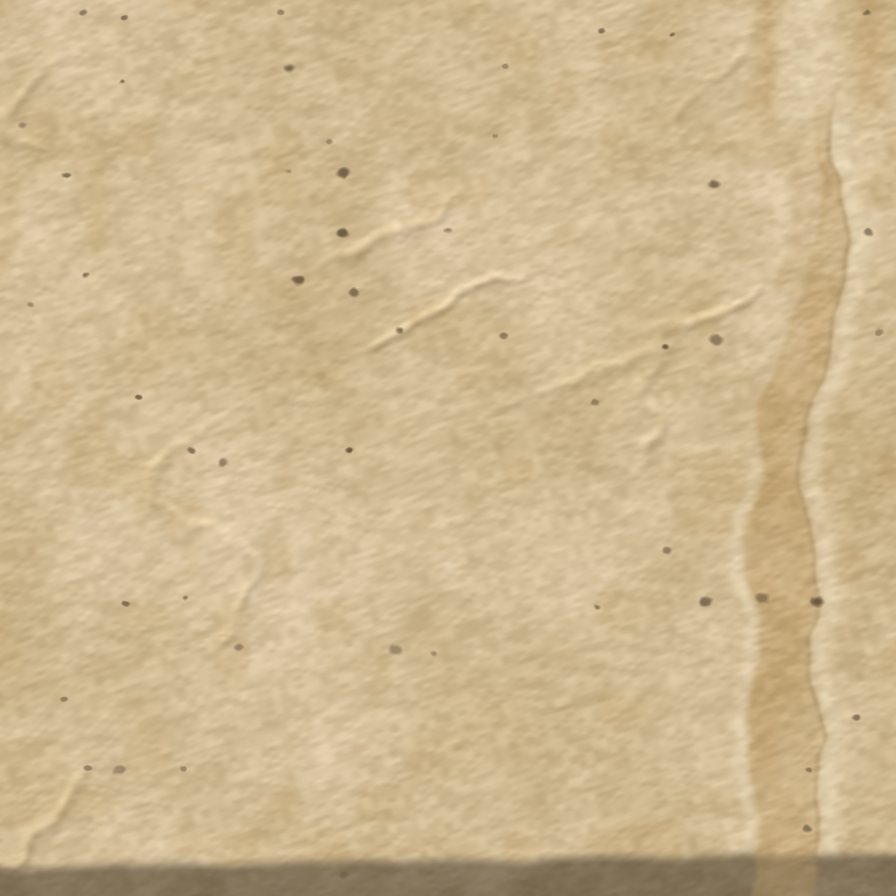
Give the GLSL for this texture, as a WebGL 1 fragment shader.

```glsl
precision highp float;
// Aged, mottled paper with fine fibres, a torn vertical crease and a shaded lower edge.
uniform vec2 u_resolution;

const vec3 CREAM = vec3(0.850, 0.772, 0.632);
const vec3 TAN = vec3(0.785, 0.692, 0.525);
const vec3 OCHRE = vec3(0.755, 0.635, 0.440);
const vec3 RIDGE_LIGHT = vec3(0.890, 0.825, 0.695);
const vec3 SHADE = vec3(0.505, 0.445, 0.345);
const vec3 SPECK = vec3(0.400, 0.330, 0.240);
const float FIBRE_TILT = 0.30;
const float FIBRE_CONTRAST = 0.115;
const float MOTTLE_CONTRAST = 1.7;
const float WRINKLE_RELIEF = 0.10;
const float SPECK_CELLS = 17.0;
const float SPECK_SHARE = 0.16;

float hash(vec2 p) {
  vec3 q = fract(vec3(p.xyx) * 0.1031);
  q += dot(q, q.yzx + 33.33);
  return fract((q.x + q.y) * q.z);
}

float noise(vec2 p) {
  vec2 i = floor(p), f = fract(p);
  f = f * f * (3.0 - 2.0 * f);
  return mix(mix(hash(i), hash(i + vec2(1.0, 0.0)), f.x),
             mix(hash(i + vec2(0.0, 1.0)), hash(i + vec2(1.0)), f.x), f.y);
}

float fbm(vec2 p) {
  float sum = 0.0, amp = 0.5;
  for (int i = 0; i < 4; i++) {
    sum += amp * noise(p);
    p = mat2(1.6, 1.2, -1.2, 1.6) * p + 17.3;
    amp *= 0.5;
  }
  return sum / 0.9375;
}

vec2 rotate(vec2 p, float a) {
  float c = cos(a), s = sin(a);
  return vec2(c * p.x + s * p.y, c * p.y - s * p.x);
}

// Short fibres, longer along the tilt, in two sizes; centred on zero.
float fibres(vec2 p) {
  vec2 q = rotate(p + 0.012 * noise(p * 12.0), FIBRE_TILT);
  float coarse = noise(q * vec2(42.0, 110.0) + 5.0);
  float fine = noise(q * vec2(105.0, 215.0) + 61.0);
  return coarse * 0.55 + fine * 0.65 - 0.6;
}

// Height of sparse, thin wrinkles that rise to the right.
float wrinkles(vec2 p) {
  vec2 q = rotate(p, 0.42);
  float bend = noise(q * vec2(4.0, 9.0) + 31.0) + 0.12 * noise(q * 32.0);
  float line = exp(-pow((bend - 0.56) / 0.035, 2.0));
  return line * smoothstep(0.48, 0.72, noise(q * vec2(7.0, 9.0) + 83.0));
}

// Coverage of small dark flecks, one at most in each cell.
float specks(vec2 p) {
  vec2 cell = floor(p * SPECK_CELLS);
  vec2 centre = 0.2 + 0.6 * vec2(hash(cell + 3.1), hash(cell + 47.7));
  vec2 d = fract(p * SPECK_CELLS) - centre;
  float radius = mix(0.045, 0.12, pow(hash(cell + 91.3), 3.0));
  float dist = length(d * vec2(0.85, 1.1)) + 0.05 * (noise(p * 190.0) - 0.5);
  float present = step(hash(cell + 11.9), SPECK_SHARE);
  return present * mix(0.45, 0.95, hash(cell + 71.0))
       * (1.0 - smoothstep(radius * 0.4, radius + 0.03, dist));
}

float bump(float x, float width) {
  return exp(-x * x / (width * width));
}

void main() {
  vec2 p = gl_FragCoord.xy / u_resolution;

  // Paper body: cloudy stains, fibres and embossed wrinkles.
  float mottle = (fbm(p * 8.0 + 9.0) - 0.5) * MOTTLE_CONTRAST;
  vec3 color = mix(TAN, CREAM, clamp(0.57 + mottle, -0.1, 1.15));
  color = mix(color, OCHRE, 0.3 * smoothstep(0.62, 0.85, noise(p * 19.0 + 40.0)));
  float relief = wrinkles(p) - wrinkles(p + vec2(-0.003, 0.007));
  color += WRINKLE_RELIEF * relief * vec3(1.0, 0.95, 0.85);

  // Crease: a tan strip, narrow above and broad below, with pale raised rims.
  float wobble = 0.018 * (noise(vec2(p.y * 13.0, 2.0)) - 0.5)
               + 0.008 * (noise(vec2(p.y * 45.0, 8.0)) - 0.5);
  float axis = 0.869 + 0.052 * smoothstep(0.42, 0.78, p.y) + wobble;
  float halfWidth = mix(0.034, 0.009, smoothstep(0.42, 0.85, p.y));
  halfWidth *= 0.6 + 0.8 * noise(vec2(p.y * 11.0, 21.0));
  halfWidth *= 1.0 - 0.55 * bump(p.y - 0.47, 0.05);
  float side = p.x - axis;
  float below = 1.0 - smoothstep(0.84, 0.91, p.y);
  float strip = 1.0 - smoothstep(-0.004, 0.006, abs(side) - halfWidth);
  color = mix(color, OCHRE, below * strip * (0.35 + 0.5 * noise(p * vec2(34.0, 20.0))));
  float rims = bump(side - halfWidth - 0.014, 0.013)
             + bump(side + halfWidth + 0.011, 0.009) * (1.0 - smoothstep(0.42, 0.56, p.y));
  color = mix(color, RIDGE_LIGHT, 0.6 * below * rims);
  color = mix(color, OCHRE * 0.9, 0.5 * below * bump(side - halfWidth, 0.0035));

  // Pale blister with tan flanks where the crease opens at the top.
  float top = smoothstep(0.83, 0.91, p.y);
  float blister = p.x - 0.902 - wobble;
  color = mix(color, RIDGE_LIGHT, 0.55 * top * bump(blister, 0.03));
  color = mix(color, OCHRE, 0.6 * top * (bump(blister + 0.044, 0.014) + bump(blister - 0.07, 0.02)));

  // Shaded lower edge, slightly tilted; the crease shows through it.
  float edge = 0.034 + 0.017 * p.x + 0.005 * (noise(vec2(p.x * 24.0, 4.0)) - 0.5);
  float shade = 1.0 - smoothstep(edge - 0.012, edge + 0.006, p.y);
  vec3 shaded = mix(SHADE, OCHRE * 0.85, 0.6 * strip) + 0.08 * (fbm(p * 22.0) - 0.5);
  color = mix(color, shaded, shade);

  color += FIBRE_CONTRAST * (1.0 - 0.5 * shade) * fibres(p) * vec3(0.95, 1.0, 1.08);
  color = mix(color, SPECK, specks(p));
  gl_FragColor = vec4(clamp(color, 0.0, 1.0), 1.0);
}
```
